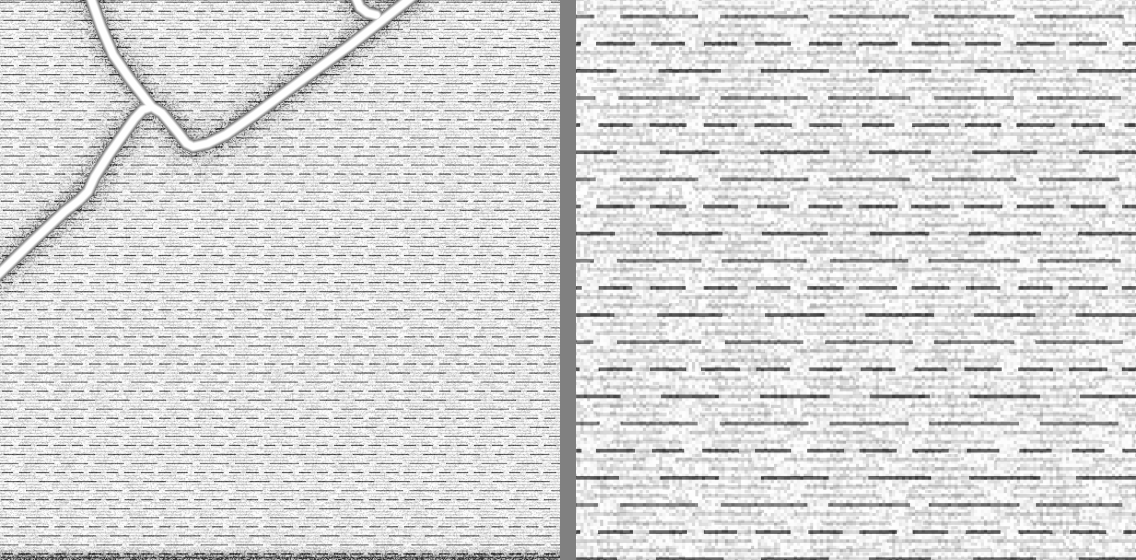
Left: the whole. Right: its middle third, enlarged.
Write a Shadertoy shader that draws this texture map.

```glsl
// Pale woven sheet of fine broken lines, crossed by white paths with gritty shadows.

const float GROUPS = 20.64;        // three-row groups down the canvas
const float GROUP_PHASE = 0.417;
const float COLUMNS = 16.0;        // dash repeats across
const float LINE_HALF = 0.0011;
const float LINE_INK = 0.58;
const float FAINT_INK = 0.13;
const float GRAIN_CELLS = 512.0;
const float GRAIN_INK = 0.19;
const float PATH_CORE = 0.0045;    // white half width
const float PATH_EDGE = 0.0115;    // half width at the grey rim
const float RIM_INK = 0.52;
const float HALO_REACH = 0.013;
const float BORDER_HEIGHT = 0.024;

// Paths, with y running down from the top edge
const vec2 MAIN_PATH[16] = vec2[16](
    vec2(0.160, -0.010), vec2(0.180, 0.047), vec2(0.202, 0.098), vec2(0.232, 0.141),
    vec2(0.271, 0.191), vec2(0.289, 0.202), vec2(0.319, 0.238), vec2(0.333, 0.256),
    vec2(0.345, 0.262), vec2(0.371, 0.256), vec2(0.404, 0.240), vec2(0.456, 0.204),
    vec2(0.521, 0.156), vec2(0.625, 0.081), vec2(0.729, 0.000), vec2(0.745, -0.013));
const vec2 BRANCH[11] = vec2[11](
    vec2(0.271, 0.191), vec2(0.255, 0.196), vec2(0.240, 0.212), vec2(0.195, 0.275),
    vec2(0.169, 0.316), vec2(0.157, 0.342), vec2(0.141, 0.358), vec2(0.115, 0.378),
    vec2(0.059, 0.430), vec2(0.000, 0.487), vec2(-0.020, 0.506));
const vec2 SPUR[4] = vec2[4](
    vec2(0.635, -0.005), vec2(0.643, 0.013), vec2(0.656, 0.023), vec2(0.672, 0.027));

float hash(vec2 p) {
    vec3 q = fract(vec3(p.xyx) * 0.1031);
    q += dot(q, q.yzx + 33.33);
    return fract((q.x + q.y) * q.z);
}

// Cell noise whose borders are softened over one pixel
float cellGrain(vec2 p, float pixel) {
    p = p * GRAIN_CELLS - 0.5;
    vec2 id = floor(p);
    float blur = clamp(pixel * GRAIN_CELLS, 0.01, 1.0);
    vec2 t = clamp((fract(p) - 0.5) / blur + 0.5, 0.0, 1.0);
    float a = mix(hash(id), hash(id + vec2(1, 0)), t.x);
    float b = mix(hash(id + vec2(0, 1)), hash(id + vec2(1, 1)), t.x);
    return mix(a, b, t.y);
}

float segmentDistance(vec2 p, vec2 a, vec2 b) {
    vec2 ab = b - a;
    return length(p - a - ab * clamp(dot(p - a, ab) / dot(ab, ab), 0.0, 1.0));
}

float pathDistance(vec2 p) {
    float d = 10.0;
    for (int i = 0; i < 15; i++) d = min(d, segmentDistance(p, MAIN_PATH[i], MAIN_PATH[i + 1]));
    for (int i = 0; i < 10; i++) d = min(d, segmentDistance(p, BRANCH[i], BRANCH[i + 1]));
    for (int i = 0; i < 3; i++) d = min(d, segmentDistance(p, SPUR[i], SPUR[i + 1]));
    return d;
}

float coverage(float d, float pixel) {
    return clamp(0.5 - d / pixel, 0.0, 1.0);
}

// One family of dashed rows; dash lengths vary slightly
float dashes(vec2 p, float rows, float phase, float count, float shift, float duty, float pixel) {
    float y = p.y * rows - phase;
    float row = floor(y + 0.5);
    float x = p.x * count + shift;
    float halfLength = 0.5 * duty + 0.07 * (hash(vec2(floor(x), row + 40.0)) - 0.5);
    float dx = (abs(fract(x) - 0.5) - halfLength) / count;
    float dy = abs(y - row) / rows - LINE_HALF;
    return coverage(dx, pixel) * coverage(dy, pixel);
}

float wovenInk(vec2 p, float pixel) {
    // Faint threads, nine to a group
    float rows = GROUPS * 9.0;
    float phase = GROUP_PHASE * 9.0;
    float thread = mod(floor(p.y * rows - phase + 0.5), 9.0);
    float faint = dashes(p, rows, phase, COLUMNS, hash(vec2(thread, 7.0)), 0.7, pixel);
    // Short, medium and long dashes in turn
    float ink = dashes(p, GROUPS, GROUP_PHASE, COLUMNS * 2.0, 0.08, 0.68, pixel);
    ink = max(ink, dashes(p, GROUPS, GROUP_PHASE + 1.0 / 3.0, COLUMNS, 0.083, 0.62, pixel));
    ink = max(ink, 0.78 * dashes(p, GROUPS, GROUP_PHASE + 2.0 / 3.0, COLUMNS, 0.375, 0.8, pixel));
    return max(ink * LINE_INK, faint * FAINT_INK);
}

void mainImage(out vec4 fragColor, in vec2 fragCoord) {
    float pixel = 1.0 / iResolution.y;
    vec2 p = vec2(fragCoord.x, iResolution.y - fragCoord.y) * pixel;
    float d = pathDistance(p);
    float grain = cellGrain(p, pixel);

    // Sheet: threads and fine grain
    float ink = wovenInk(p, pixel) + GRAIN_INK * grain * grain;

    // Gritty shadow beside the paths
    float halo = exp(-max(d - PATH_EDGE, 0.0) / HALO_REACH);
    ink += halo * (0.12 + 0.5 * grain * grain);

    // Speckled lower border and thin edge lines
    float border = smoothstep(1.0 - BORDER_HEIGHT, 1.0, p.y);
    ink += border * (0.12 + 0.55 * grain);
    ink += 0.3 * coverage(abs(p.y - 0.996) - LINE_HALF, pixel);
    ink += 0.4 * coverage(p.y - LINE_HALF, pixel);

    // Rounded white path with a grey rim
    float pathInk = RIM_INK * smoothstep(PATH_CORE, PATH_EDGE, d);
    ink = mix(pathInk, ink, smoothstep(PATH_EDGE - 0.002, PATH_EDGE + 0.002, d));
    fragColor = vec4(vec3(clamp(0.995 - ink, 0.2, 1.0)), 1.0);
}
```
